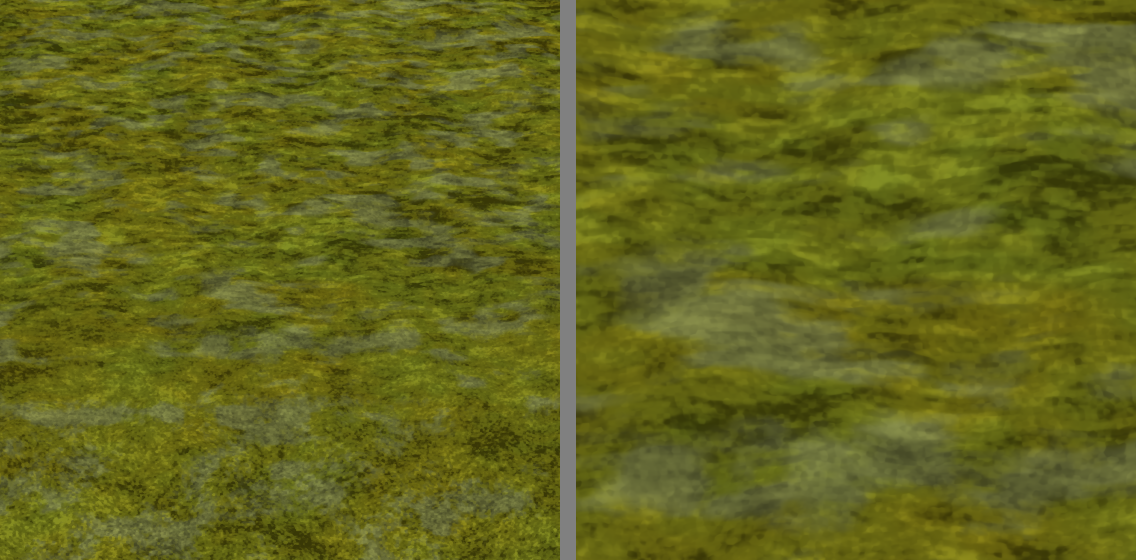
Left: the whole. Right: its middle third, enlarged.
This texture is drawn by a three.js fragment shader. Its source:

```glsl
// A mossy meadow receding from the viewer: olive tufts, dark gaps and grey lichen.
// Soft cellular noise is laid on a ground plane in perspective for the patches,
// then fine grains near the viewer blend into flat streaks further away.
varying vec2 vUv;

vec3 hash3(vec2 cell) {
  vec3 h = fract(cell.xyx * vec3(0.1031, 0.1030, 0.0973));
  h += dot(h, h.yxz + 33.33);
  return fract((h.xxy + h.yzz) * h.zyx);
}

// Cellular noise: each jittered point has a tone, blended by nearness; about -0.5 to 0.5
float cellTone(vec2 p) {
  vec2 cell = floor(p);
  vec2 local = p - cell;
  float total = 0.0;
  float weights = 0.0;
  for (int j = -1; j <= 1; j++) {
    for (int i = -1; i <= 1; i++) {
      vec2 offset = vec2(float(i), float(j));
      vec3 rnd = hash3(cell + offset);
      vec2 d = offset + 0.15 + 0.7 * rnd.xy - local;
      float w = exp(-6.0 * dot(d, d));
      total += w * rnd.z;
      weights += w;
    }
  }
  return total / weights - 0.5;
}

// Layered sines that bend the rows slightly
vec2 wobble(vec2 p) {
  return vec2(sin(p.y * 31.0 + 2.0 * sin(p.x * 9.0)),
              sin(p.x * 23.0 + p.y * 17.0) + 0.5 * sin(p.x * 57.0 - p.y * 41.0));
}

void main() {
  // Ground plane with its horizon above the frame
  vec2 uv = vUv + 0.003 * wobble(vUv);
  float depth = 1.0 / (1.6 - uv.y);
  vec2 ground = vec2((uv.x - 0.5) * depth, 2.6 * depth) + 7.0;

  // Patches, from wide drifts to single clumps
  float drift = cellTone(ground * 4.5);
  float patchTone = cellTone(ground * 12.0 + 31.0);
  float clump = cellTone(ground * 29.0 + 57.0);

  // Round grains in front, long streaks behind
  float distant = smoothstep(0.05, 0.6, vUv.y);
  float grain = mix(cellTone(uv * vec2(190.0, 225.0)),
                    cellTone(uv * vec2(75.0, 230.0) + 13.0), distant);
  float tuft = mix(cellTone(uv * vec2(85.0, 110.0) + 41.0),
                   cellTone(uv * vec2(26.0, 115.0) + 73.0), distant);
  float speck = cellTone(uv * vec2(260.0, 330.0) + 91.0);

  // Brightness through a ramp of moss colours
  float tone = 0.5 + 0.40 * grain + 0.34 * tuft + 0.20 * speck
             + 0.28 * clump + 0.20 * patchTone + 0.16 * drift;
  vec3 shade = vec3(0.22, 0.22, 0.025);
  vec3 moss = vec3(0.385, 0.395, 0.07);
  vec3 sunlit = vec3(0.54, 0.55, 0.12);
  vec3 color = mix(shade, moss, smoothstep(0.1, 0.52, tone));
  color = mix(color, sunlit, smoothstep(0.48, 0.95, tone));

  // Warm and green drifts
  float hue = cellTone(ground * 8.0 + 111.0) + 0.5 * cellTone(ground * 40.0 + 19.0);
  color *= 1.0 + hue * vec3(0.09, -0.04, -0.35);

  // Pale grey lichen in ragged patches
  float lichen = 0.55 * cellTone(ground * 10.0 + 137.0)
               + 0.5 * cellTone(ground * 24.0 + 163.0) + 0.25 * tuft - 0.15 * grain;
  vec3 grey = vec3(0.40, 0.42, 0.25) * (0.62 + 0.76 * tone);
  color = mix(color, grey, 0.8 * smoothstep(-0.02, 0.3, lichen));

  gl_FragColor = vec4(color, 1.0);
}
```
